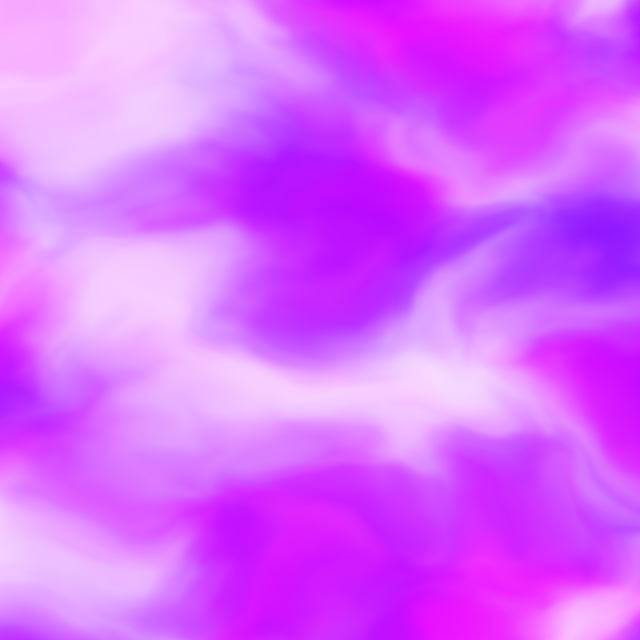
Give the GLSL for this texture, as a WebGL 2 fragment shader.

```glsl
#version 300 es
precision highp float;
// Soft violet and magenta clouds, gently folded and drawn out sideways.

uniform vec2 u_resolution;
out vec4 fragColor;

const vec2  CLOUD_SCALE = vec2(2.5, 3.7);  // noise cells across the canvas
const int   OCTAVES = 4;
const float GAIN = 0.33;                   // strength of each finer octave
const float LACUNARITY = 2.1;
const float WARP = 0.55;                   // folding, in noise cells
const float FINE_WARP = 0.28;              // thin streaks inside the folds
const float CONTRAST = 2.6;
const float PALE_CURVE = 1.1;              // above 1 favours deep colour
const float PALE_MAX = 0.88;
const float RED_MEAN = 0.77;               // red part of the pure hue
const float RED_SPREAD = 0.5;
const vec2  RED_LIMITS = vec2(0.5, 0.92);
const float DEEP_VIOLET = 0.08;            // shift to violet in the depths
const vec2  SEED = vec2(17.0, 43.0);
const float TAU = 6.2831853;

// Unit gradient at a lattice point
vec2 latticeGradient(vec2 cell) {
    uvec2 q = uvec2(ivec2(cell) + 4096);
    uint h = q.x * 1597334677u ^ q.y * 3812015801u;
    h = (h ^ (h >> 16)) * 2246822519u;
    h = (h ^ (h >> 13)) * 3266489917u;
    h ^= h >> 16;
    float angle = TAU * float(h & 65535u) / 65536.0;
    return vec2(cos(angle), sin(angle));
}

float gradientNoise(vec2 p) {
    vec2 cell = floor(p);
    vec2 f = p - cell;
    vec2 fade = f * f * f * (f * (f * 6.0 - 15.0) + 10.0);
    vec2 e = vec2(1.0, 0.0);
    float a = dot(latticeGradient(cell), f);
    float b = dot(latticeGradient(cell + e.xy), f - e.xy);
    float c = dot(latticeGradient(cell + e.yx), f - e.yx);
    float d = dot(latticeGradient(cell + e.xx), f - e.xx);
    return mix(mix(a, b, fade.x), mix(c, d, fade.x), fade.y);
}

// Octaves are turned against each other to hide the lattice
float cloudNoise(vec2 p) {
    const mat2 turn = mat2(0.8, 0.6, -0.6, 0.8);
    float sum = 0.0;
    float amplitude = 1.0;
    for (int i = 0; i < OCTAVES; i++) {
        sum += amplitude * gradientNoise(p);
        p = LACUNARITY * (turn * p) + 7.3;
        amplitude *= GAIN;
    }
    return sum;
}

vec2 cloudOffset(vec2 p) {
    return vec2(cloudNoise(p + 31.7), cloudNoise(p + vec2(71.2, 13.4)));
}

void main() {
    vec2 uv = gl_FragCoord.xy / min(u_resolution.x, u_resolution.y);
    vec2 p = uv * CLOUD_SCALE + SEED;

    // Broad folds, then finer streaks along them
    vec2 folded = p + WARP * cloudOffset(p * 0.8);
    folded += FINE_WARP * cloudOffset(folded * 1.5 + 5.1);

    // Paleness, spread evenly from deep to near white
    float level = 0.5 + 0.5 * tanh(CONTRAST * cloudNoise(folded));
    float pale = PALE_MAX * pow(level, PALE_CURVE);

    // Hue between violet and magenta
    float tint = cloudNoise(folded * 0.9 + vec2(53.6, 91.8));
    float depth = 1.0 - smoothstep(0.0, 0.2, pale);
    float red = RED_MEAN + RED_SPREAD * tint - DEEP_VIOLET * depth;
    red = clamp(red, RED_LIMITS.x, RED_LIMITS.y);

    vec3 color = mix(vec3(red, 0.0, 1.0), vec3(1.0), pale);
    fragColor = vec4(color, 1.0);
}
```
